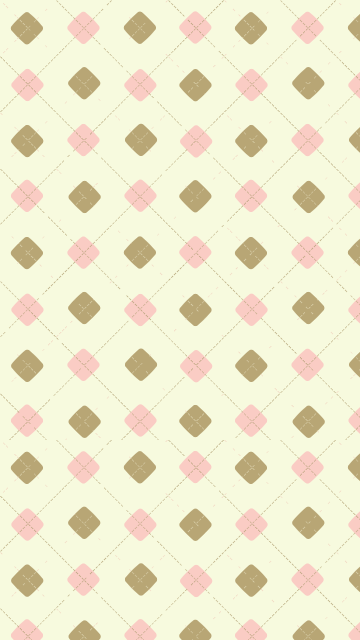
Reproduce this pattern procedurally as a Shadertoy shader.

```glsl
// Argyle: a checkerboard of rounded tan and pink diamonds on cream, crossed by
// diagonal stitched lines. Cells come from floor/fract on a tile that restarts
// part way down; hashes nudge the diamonds and wear away the stitches.

const vec2 PITCH = vec2(0.1556, 0.1561);   // cell size, in canvas widths
const float TILE_HEIGHT = 1.221;           // the pattern restarts here
const float STITCHES = 10.0;               // stitches per unit of diagonal
const float STITCH_HALF_WIDTH = 0.006;

const vec3 CREAM = vec3(0.97, 0.98, 0.87);
const vec3 TAN = vec3(0.72, 0.65, 0.46);
const vec3 PINK = vec3(0.98, 0.80, 0.77);
const vec3 ROSE = vec3(0.93, 0.76, 0.70);
const vec3 IVORY = vec3(0.94, 0.92, 0.80);

float hash(vec2 p) {
    return fract(sin(dot(p, vec2(127.1, 311.7))) * 43758.5453);
}

float coverage(float dist, float pixel) {
    return clamp(0.5 - dist / pixel, 0.0, 1.0);
}

// Rounded square standing on its corner, with gently bulging sides
float diamondDistance(vec2 p, float halfSide, float radius) {
    vec2 q = abs(vec2(p.x + p.y, p.x - p.y)) * 0.7071;
    q += 0.25 * q.yx * q.yx;
    q -= halfSide - radius;
    return length(max(q, 0.0)) + min(max(q.x, q.y), 0.0) - radius;
}

// Stitched line every two units of "across"; wear is the share of lost stitches
float stitchLine(float across, float along, float wear, float pixel) {
    float line = round(across * 0.5);
    float t = along * STITCHES;
    float side = abs(across - 2.0 * line) * 0.7071 - STITCH_HALF_WIDTH;
    float end = (abs(fract(t) - 0.5) - 0.3) * 0.7071 / STITCHES;
    float kept = step(wear, hash(vec2(floor(t), line + 17.0)));
    float patchTone = mix(0.65, 1.0, hash(vec2(floor(t / 6.0), line)));
    return coverage(max(side, end), pixel) * kept * patchTone;
}

// Both diagonal directions through cells of one parity
float stitchCross(vec2 p, float parity, float wear, float pixel) {
    float sum = p.x + p.y - parity;
    float diff = p.x - p.y - 1.0 + parity;
    return max(stitchLine(sum, diff, wear, pixel),
               stitchLine(diff, sum, wear, pixel));
}

void mainImage(out vec4 fragColor, in vec2 fragCoord) {
    // Cell space, measured down from the top edge
    vec2 uv = vec2(fragCoord.x, iResolution.y - fragCoord.y) / iResolution.x;
    uv.y = mod(uv.y, TILE_HEIGHT);
    vec2 p = uv / PITCH;
    float pixel = 1.0 / (iResolution.x * PITCH.x);

    // Diamonds, with small offsets that recur every four cells
    vec2 cell = floor(p);
    vec2 seed = mod(cell, 4.0);
    vec2 nudge = (vec2(hash(seed), hash(seed + 9.3)) - 0.5) * 0.04;
    float isPink = mod(cell.x + cell.y, 2.0);
    float dist = diamondDistance(fract(p) - 0.5 - nudge, 0.228, 0.05);
    float diamond = coverage(dist, pixel);
    vec3 color = mix(CREAM, mix(TAN, PINK, isPink), diamond);

    // Tan stitches through the pink diamonds
    float tanStitch = stitchCross(p, 0.0, 0.04, pixel);
    color = mix(color, TAN * 0.94, 0.85 * tanStitch);

    // Worn pale stitches through the tan diamonds, sparse on the ground
    float wear = mix(0.78, 0.3, diamond);
    float paleStitch = stitchCross(p, 1.0, wear, pixel);
    color = mix(color, mix(ROSE, IVORY, diamond), 0.65 * paleStitch);

    fragColor = vec4(color, 1.0);
}
```
